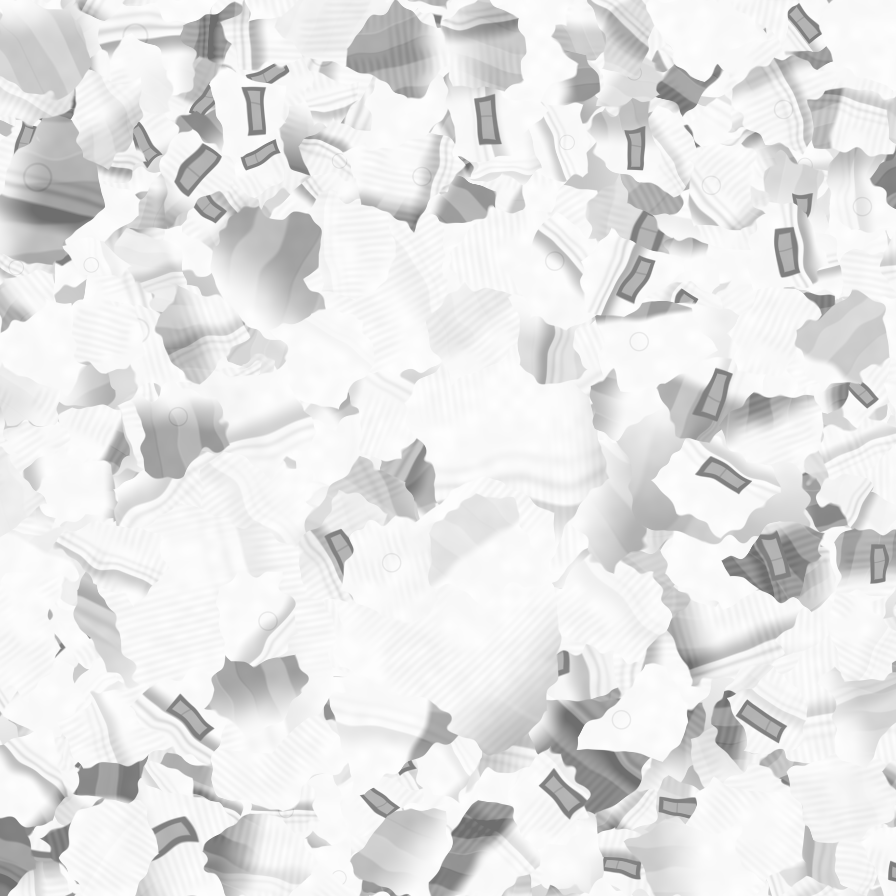
A Shadertoy shader for this texture map:

```glsl
// Collage of torn pale shards: large ones gather at the middle, small ones fill the rim.
// Each layer scatters jagged polygons on a jittered grid and paints them in order;
// every shard carries its own soft shading, folds, ribs and panels in a random direction.

#define FOCUS vec2(0.49, 0.46)
#define TEAR 0.012
#define SHARD_SIZE 0.76
#define RIB_PITCH 0.0082
#define RIB_DEPTH 0.028
#define SHADE_DEPTH 0.50
#define FOLD_DEPTH 0.30
#define PAPER 0.988
#define DARKEST 0.43
#define TAU 6.2831853

vec3 hash3(vec3 p) {
    p = fract(p * vec3(0.1031, 0.1030, 0.0973));
    p += dot(p, p.yxz + 33.33);
    return fract((p.xxy + p.yxx) * p.zyx);
}

vec3 noise3(vec2 p, float seed) {
    vec2 i = floor(p), f = fract(p);
    f = f * f * (3.0 - 2.0 * f);
    vec3 low = mix(hash3(vec3(i, seed)), hash3(vec3(i + vec2(1, 0), seed)), f.x);
    vec3 high = mix(hash3(vec3(i + vec2(0, 1), seed)), hash3(vec3(i + 1.0, seed)), f.x);
    return mix(low, high, f.y);
}

vec2 rotate(vec2 p, float angle) {
    float c = cos(angle), s = sin(angle);
    return vec2(c * p.x - s * p.y, s * p.x + c * p.y);
}

// Distance to a random six-sided shard
float shardDistance(vec2 q, float size, vec3 id) {
    float d = -1.0;
    for (int k = 0; k < 6; k++) {
        vec3 h = hash3(id + vec3(0, 0, 3 + k));
        float angle = (float(k) + 0.5 * h.x) * TAU / 6.0;
        d = max(d, dot(q, vec2(cos(angle), sin(angle))) - size * mix(0.5, 1.0, h.y));
    }
    return d;
}

// Grey value inside one shard
float shardTone(vec2 q, float size, vec3 id, float rim) {
    vec3 a = hash3(id + vec3(0, 0, 11));
    vec3 b = hash3(id + vec3(0, 0, 17));
    vec3 c = hash3(id + vec3(0, 0, 23));
    q = rotate(q, a.x * TAU);
    vec2 s = q / size;
    vec3 wobble = noise3(s * 2.5, id.z + a.x * 9.0) - 0.5;
    s += 0.16 * wobble.xy + vec2(0.18 * (a.z - 0.5) * s.y * s.y, 0.0);

    // Soft shading broken into flat facets
    float strip = s.x * 2.6 + s.y * (c.x - 0.5) * 3.0;
    float facet = floor(strip) + smoothstep(0.82, 1.0, fract(strip));
    float start = mix(-0.75, 0.45, b.z);
    float cover = smoothstep(start, start + mix(0.1, 1.1, b.x), s.y);
    float shade = SHADE_DEPTH * smoothstep(0.25, 1.0, a.y) * mix(0.6, 1.0, rim);
    shade *= cover * (0.83 + 0.17 * sin(facet * 2.3 + a.z * TAU));

    // Fold with one sharp side, and thin seams beside it
    float x = s.x - 0.8 * (c.x - 0.5);
    float fold = smoothstep(0.0, 0.035, x) * (1.0 - smoothstep(0.05, 0.32, x));
    float seams = exp(-900.0 * (x + 0.1) * (x + 0.1)) + 0.5 * exp(-700.0 * (x + 0.24) * (x + 0.24));
    shade += step(0.45, b.y) * FOLD_DEPTH * c.y * (fold + 0.4 * seams);

    // Fine knitted ribs
    float rib = 0.5 + 0.5 * sin((q.y + 0.05 * size * s.x * s.x + 0.004 * wobble.z) * TAU / RIB_PITCH);
    float ribMask = step(0.4, a.z) * smoothstep(-0.25, 0.2, wobble.z);
    shade += RIB_DEPTH * rib * ribMask * (1.0 + 2.5 * shade);

    // Dark framed panels on some shards, faint discs on others
    vec2 box = abs(s - vec2(0.1, -0.1)) - vec2(0.17, 0.42);
    float panel = length(max(box, 0.0)) + min(max(box.x, box.y), 0.0);
    float inset = smoothstep(0.05, 0.08, -panel) * (0.6 + 0.4 * smoothstep(0.0, 0.03, abs(s.y)));
    float panelMask = step(c.z, 0.17) * (1.0 - smoothstep(0.0, 0.035, panel));
    shade = mix(shade, 0.48 - 0.2 * inset, panelMask);
    float ring = abs(length(q / size + vec2(0.1, 0.15)) - 0.16);
    shade += step(0.86, c.z) * 0.07 * (1.0 - smoothstep(0.0, 0.025, ring));

    shade += 0.025 * noise3(q * 75.0, 5.0).x;
    return clamp(PAPER + 0.008 - shade, DARKEST, 1.0);
}

// Paint one layer; the shares give how many cells hold a shard at centre and rim
void paintLayer(inout float tone, vec2 uv, float layer, float grid, float centreShare, float rimShare) {
    float pixel = 1.0 / iResolution.y;
    float seed = 41.0 * layer + 3.0;
    float order = mod(layer, 2.0) < 0.5 ? 1.0 : -1.0;
    vec2 torn = uv + TEAR * (2.0 * noise3(uv * 23.0, seed).xy + noise3(uv * 70.0, seed).yz - 1.5);
    vec2 home = floor(uv * grid);
    for (int j = -1; j <= 1; j++)
    for (int i = -1; i <= 1; i++) {
        vec2 cell = home + order * vec2(i, j);
        vec3 id = vec3(cell + 60.0, seed);
        vec3 h = hash3(id);
        vec2 centre = (cell + 0.5 + 0.4 * (h.xy - 0.5)) / grid;
        float rim = smoothstep(0.16, 0.44, length(centre - FOCUS));
        if (h.z > mix(centreShare, rimShare, rim)) continue;
        float size = SHARD_SIZE / grid;
        float coverage = 1.0 - smoothstep(-pixel, pixel, shardDistance(torn - centre, size, id));
        if (coverage > 0.0) tone = mix(tone, shardTone(uv - centre, size, id, rim), coverage);
    }
}

void mainImage(out vec4 fragColor, in vec2 fragCoord) {
    vec2 uv = fragCoord / iResolution.y;
    float tone = mix(0.7, PAPER, noise3(uv * 14.0, 2.0).x);
    paintLayer(tone, uv, 0.0, 9.0, 1.0, 1.0);
    paintLayer(tone, uv, 1.0, 15.0, 0.2, 0.8);
    paintLayer(tone, uv, 2.0, 8.0, 0.8, 0.25);
    paintLayer(tone, uv, 3.0, 4.7, 1.0, 0.0);
    paintLayer(tone, uv, 4.0, 12.0, 0.1, 0.4);
    fragColor = vec4(vec3(tone), 1.0);
}
```
